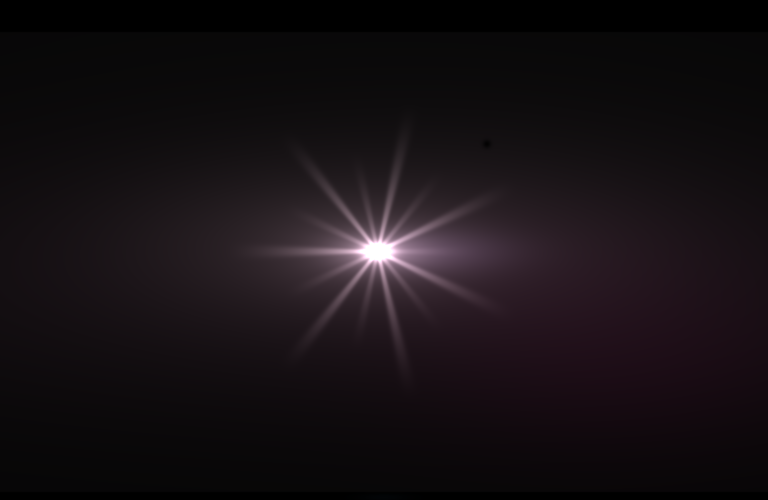
This background is drawn by a WebGL 1 fragment shader. Its source:

```glsl
precision highp float;
// A pink-white starburst with fourteen soft rays over a dim plum haze, between black bars.

uniform vec2 u_resolution;

const float TAU = 6.283185;
const float RAY_COUNT = 14.0;

const vec3 BASE = vec3(0.037, 0.035, 0.036);
const vec3 HAZE = vec3(0.064, 0.038, 0.054);
const vec3 SMOKE = vec3(0.036, 0.032, 0.032);
const vec3 HALO = vec3(0.150, 0.128, 0.138);
const vec3 PLUM = vec3(0.046, 0.002, 0.028);
const vec3 VIOLET = vec3(0.105, 0.085, 0.125);
const vec3 RAY = vec3(0.880, 0.760, 0.820);
const vec3 CORE = vec3(1.000, 0.860, 0.940);

// Soft elliptical falloff, 1 at its centre
float glow(vec2 p, vec2 center, vec2 size) {
  vec2 q = (p - center) / size;
  return exp(-dot(q, q));
}

// Tapered beam that starts at the origin and widens as it fades
float ray(vec2 p, float angle, float reach) {
  vec2 dir = vec2(cos(angle), sin(angle));
  float along = dot(p, dir);
  float across = dot(p, vec2(-dir.y, dir.x));
  float width = 0.003 + 0.043 * max(along, 0.0);
  float fade = pow(max(1.0 - along / reach, 0.0), 1.6);
  float profile = exp(-pow(abs(across) / width, 2.4));
  return profile * fade * smoothstep(0.0, 0.01, along);
}

// Evenly spaced rays, alternately short and long; the rightmost one melts into the violet streak
float starburst(vec2 p) {
  float sum = 0.0;
  for (float i = 0.0; i < RAY_COUNT; i++) {
    float isLong = mod(i, 2.0);
    float strength = mix(0.25, 0.46, isLong) * mix(0.6, 1.0, step(0.5, i));
    sum += ray(p, i * TAU / RAY_COUNT, mix(0.21, 0.31, isLong)) * strength;
  }
  return sum;
}

// Wide haze, halos and coloured clouds
vec3 backdrop(vec2 p, vec2 star) {
  vec3 color = BASE * (0.55 + 0.45 * glow(p, star + vec2(0.0, 0.15), vec2(1.2, 0.5)));
  color += HAZE * glow(p, vec2(0.76, 0.44), vec2(1.30, 0.27));
  color += SMOKE * glow(p, vec2(0.50, 0.52), vec2(0.32, 0.15));
  color += SMOKE * 0.6 * glow(p, vec2(0.95, 0.60), vec2(0.45, 0.17));
  color += HALO * 0.32 * glow(p, star, vec2(0.34, 0.16));
  color += HALO * 0.85 * glow(p, star, vec2(0.18, 0.085));
  color += HAZE * 0.50 * glow(p, vec2(1.10, 0.49), vec2(0.32, 0.13));
  color += PLUM * glow(p, vec2(1.24, 0.28), vec2(0.44, 0.20));
  color += VIOLET * glow(p, star + vec2(0.11, 0.0), vec2(0.16, 0.042));
  return color;
}

void main() {
  vec2 p = gl_FragCoord.xy / u_resolution.y;
  float aspect = u_resolution.x / u_resolution.y;
  float pixel = 1.0 / u_resolution.y;
  vec2 star = vec2(0.492 * aspect, 0.497);

  vec3 color = backdrop(p, star);

  // Small dark speck
  color *= 1.0 - 0.85 * glow(p, vec2(0.634 * aspect, 0.712), vec2(0.008));

  // Rays and blown-out core
  color += RAY * starburst(p - star);
  color += CORE * 0.28 * glow(p, star, vec2(0.085, 0.036));
  color += CORE * 1.1 * glow(p, star, vec2(0.030, 0.016));

  // Black bars, with a faint cool spot at the bottom
  float frame = smoothstep(0.016 - pixel, 0.016 + pixel, p.y);
  frame *= 1.0 - smoothstep(0.936 - pixel, 0.936 + pixel, p.y);
  vec3 bar = vec3(0.010, 0.018, 0.025) * glow(p, vec2(0.5 * aspect, 0.005), vec2(0.05, 0.008));
  color = mix(bar, color, frame);

  gl_FragColor = vec4(min(color, 1.0), 1.0);
}
```
